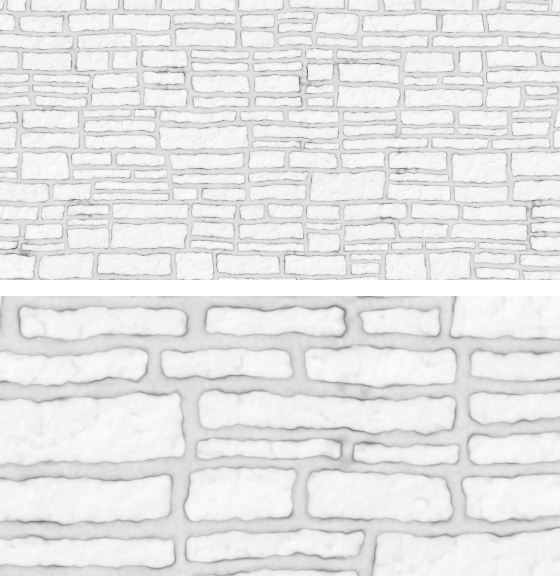
Top, the full canvas; bottom, a detail of the centre.
This texture map is drawn by a Shadertoy shader. Its source:

```glsl
const vec2  BLOCK_SIZE  = vec2(0.66, 0.172);  // coarse blocks, later cut into stones
const vec2  WIDTH_CUT   = vec2(0.24, 0.36);   // stones wider than this get cut
const vec2  HEIGHT_CUT  = vec2(0.070, 0.150); // stones taller than this get cut
const vec2  JOINT_INSET = vec2(0.0065, 0.0115);
const float SKEW        = 0.16;
const float WARP        = 0.016;
const float RAGGED      = 0.0055;
const float RELIEF      = 0.17;
const float STONE_TONE  = 0.962;
const float MORTAR_TONE = 0.880;
const float RIM_DEPTH   = 0.22;

float hash(vec2 p) {
    vec3 q = fract(vec3(p.xyx) * vec3(0.1031, 0.1030, 0.0973));
    q += dot(q, q.yzx + 33.33);
    return fract((q.x + q.y) * q.z);
}

vec2 gradient(vec2 cell) {
    float a = 6.2832 * hash(cell + 71.0);
    return vec2(cos(a), sin(a));
}

float noise(vec2 p) {
    vec2 i = floor(p), f = fract(p);
    vec2 u = f * f * f * (f * (f * 6.0 - 15.0) + 10.0);
    vec2 e = vec2(1.0, 0.0);
    float low  = mix(dot(gradient(i), f), dot(gradient(i + e), f - e), u.x);
    float high = mix(dot(gradient(i + e.yx), f - e.yx), dot(gradient(i + 1.0), f - 1.0), u.x);
    return mix(low, high, u.y);
}

// Chipped surface: folded noise makes facets with sharp creases
float stoneHeight(vec2 p) {
    float sum = 0.0, amp = 0.5;
    for (int i = 0; i < 5; i++) {
        sum += amp * abs(noise(p));
        p = mat2(1.6, 1.2, -1.2, 1.6) * p + 5.3;
        amp *= 0.52;
    }
    return sum;
}

// Jittered border of block k along one axis
float border(float k, float lane) {
    return k + 0.36 * (hash(vec2(k, lane) + 19.0) - 0.5);
}

float blockIndex(float x, float lane) {
    float k = floor(x);
    if (x < border(k, lane)) return k - 1.0;
    return x >= border(k + 1.0, lane) ? k + 1.0 : k;
}

// Cuts the block around p at random until it is one stone; returns its seed
vec2 findStone(vec2 p, out vec2 lo, out vec2 hi) {
    vec2 g = p / BLOCK_SIZE;
    float row = blockIndex(g.y, 3.0);
    float shift = hash(vec2(row, 47.0));
    float lane = row + 100.0;
    float col = blockIndex(g.x + shift, lane);
    lo = vec2(border(col, lane) - shift, border(row, 3.0)) * BLOCK_SIZE;
    hi = vec2(border(col + 1.0, lane) - shift, border(row + 1.0, 3.0)) * BLOCK_SIZE;
    vec2 seed = vec2(col, row) * 13.0 + 200.0;
    for (int i = 0; i < 7; i++) {
        vec2 size = hi - lo;
        bool wide = size.x > mix(WIDTH_CUT.x, WIDTH_CUT.y, hash(seed + 1.7));
        bool tall = size.y > mix(HEIGHT_CUT.x, HEIGHT_CUT.y, hash(seed + 4.1));
        if (!wide && !tall) break;
        int axis = wide && (!tall || hash(seed + 6.3) < 0.45) ? 0 : 1;
        float cut = mix(lo[axis], hi[axis], mix(0.32, 0.68, hash(seed + 9.9)));
        bool upper = p[axis] > cut;
        if (upper) lo[axis] = cut; else hi[axis] = cut;
        seed += upper ? vec2(3.37, 7.91) : vec2(8.53, 2.19);
    }
    return seed;
}

float roundedBox(vec2 p, vec2 halfSize, float radius) {
    vec2 q = abs(p) - halfSize + radius;
    return length(max(q, 0.0)) + min(max(q.x, q.y), 0.0) - radius;
}

void mainImage(out vec4 fragColor, in vec2 fragCoord) {
    vec2 p = fragCoord / iResolution.y;
    float soft = max(1.0 / iResolution.y, 0.0015);

    // Wavering courses
    vec2 w = p + WARP * vec2(noise(p * 5.0 + 11.0), noise(p * 3.2 + 37.0));
    w += 0.006 * vec2(noise(p * 15.0), noise(p * 13.0 + 51.0)) + vec2(0.0, 0.05);

    // Stone outline
    vec2 lo, hi;
    vec2 seed = findStone(w, lo, hi);
    vec2 size = hi - lo, local = w - 0.5 * (lo + hi);
    vec2 toEdge = 0.5 * size - abs(local);
    float seam = smoothstep(0.0, 0.006, min(toEdge.x, toEdge.y));
    vec2 inset = mix(vec2(JOINT_INSET.x), vec2(JOINT_INSET.y), vec2(hash(seed + 21.0), hash(seed + 25.0)));
    inset = min(inset, 0.2 * size.y);
    local.x += SKEW * (hash(seed + 31.0) - 0.5) * local.y;
    vec2 halfSize = 0.5 * size - inset;
    float d = roundedBox(local, halfSize, min(0.009, 0.5 * halfSize.y));
    d += RAGGED * (noise(p * 32.0) + 0.5 * noise(p * 85.0 + 9.0));

    // Stone face: side-lit relief, creases and grain
    vec2 face = p * 13.0 + seed * 3.1;
    float h = stoneHeight(face);
    float slope = h - stoneHeight(face + vec2(-0.05, 0.07));
    float grain = noise(p * 190.0) + 0.6 * noise(p * 95.0 + 3.0);
    float stone = STONE_TONE + RELIEF * min(slope, 0.08) + 0.014 * grain;
    stone -= 0.045 * smoothstep(0.10, 0.02, h) + 0.03 * exp(d / 0.006);
    stone += 0.012 * (hash(seed + 41.0) - 0.5);

    // Mortar: cloudy, shaded beside the stones
    float mortar = MORTAR_TONE + 0.035 * noise(p * 22.0) + 0.03 * grain;
    mortar -= 0.07 * exp(-max(d, 0.0) / 0.004) * seam;

    // Broken dark rim and sparse stains
    float tone = mix(mortar, stone, smoothstep(soft, -soft, d));
    float broken = smoothstep(-0.25, 0.5, noise(p * 24.0 + 61.0) + 0.5 * noise(p * 70.0));
    float stain = smoothstep(0.22, 0.55, noise(p * 6.0 + 83.0));
    tone -= RIM_DEPTH * (0.25 + broken + stain) * exp(-abs(d - 0.001) / 0.0017) * seam;
    tone -= 0.22 * stain * smoothstep(-0.012, 0.004, d) * smoothstep(-0.1, 0.5, noise(p * 48.0));

    fragColor = vec4(vec3(clamp(tone, 0.0, 0.985)), 1.0);
}
```
